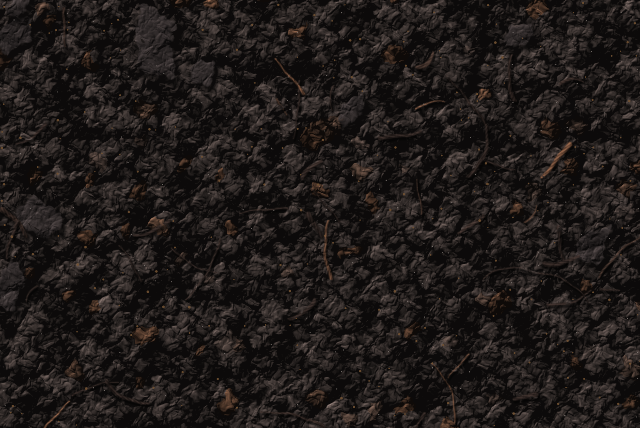
This texture is drawn by a Shadertoy shader. Its source:

```glsl
// Dark, moist garden soil strewn with flat stones, twigs and pale mineral specks.
// Domed cellular crumbs at four sizes give a relief, shaded by depth and by slope
// toward a light at the upper left; stones and twigs are distance functions.

vec2 hash2(vec2 p) {
    vec3 q = fract(p.xyx * vec3(0.1031, 0.1030, 0.0973));
    q += dot(q, q.yzx + 33.33);
    return fract((q.xx + q.yz) * q.zy);
}

mat2 rotation(float a) {
    return mat2(cos(a), -sin(a), sin(a), cos(a));
}

// Tallest dome at p: x is its height from 0 to 1, y a random id.
vec2 crumbs(vec2 p, float scale) {
    p = p * scale + scale;
    vec2 cell = floor(p), top = vec2(0.0);
    for (int j = -1; j <= 1; j++)
    for (int i = -1; i <= 1; i++) {
        vec2 id = cell + vec2(i, j);
        vec2 offset = p - id - hash2(id);
        vec2 kind = hash2(id + 71.3);
        float radius = mix(0.42, 0.85, kind.x);
        float dome = 1.0 - dot(offset, offset) / (radius * radius);
        if (dome > top.x) top = vec2(dome, kind.y);
    }
    return top;
}

// Ragged crumb outlines from layered sines.
vec2 ragged(vec2 p) {
    return p + 0.0045 * sin(p.yx * 83.0 + 2.0 * sin(p * 47.0))
             + 0.0018 * sin(p.yx * 241.0 + 2.0 * sin(p * 173.0));
}

// x: physical height, y: relative depth, z: id of the mid-sized crumb.
vec3 soilRelief(vec2 p) {
    p = ragged(p);
    vec2 mid = crumbs(p + 3.1, 27.0);
    vec4 domes = vec4(crumbs(p, 12.0).x, mid.x,
                      crumbs(p + 5.7, 55.0).x, crumbs(p + 8.3, 112.0).x);
    float height = dot(domes, 0.36 / vec4(12.0, 27.0, 55.0, 112.0));
    return vec3(height, dot(domes, vec4(0.27, 0.3, 0.26, 0.17)), mid.y);
}

float stoneDistance(vec2 q, vec2 halfSize, float seed) {
    q += 0.006 * sin(q.yx * 65.0 + seed * 40.0) + 0.002 * sin(q.yx * 230.0 + seed);
    q.x += q.y * (seed - 0.5);
    vec2 edge = abs(q) - halfSize;
    return length(max(edge, 0.0)) + min(max(edge.x, edge.y), 0.0) - 0.012;
}

float twigDistance(vec2 q, float halfLength, float width, float bend) {
    float along = q.x / halfLength;
    q.y -= bend * along * along + 0.0015 * sin(q.x * 90.0 + bend * 900.0);
    return length(vec2(max(abs(q.x) - halfLength, 0.0), q.y)) - width * (1.0 - 0.3 * along);
}

void mainImage(out vec4 fragColor, in vec2 fragCoord) {
    vec2 p = fragCoord / iResolution.y;
    float aspect = iResolution.x / iResolution.y;
    float pixel = 1.0 / iResolution.y;
    vec2 toLight = normalize(vec2(-0.5, 0.85));

    // Crumbs: dark gaps, lit upper slopes
    vec3 relief = soilRelief(p);
    float slope = (relief.x - soilRelief(p + toLight * 0.003).x) / 0.003;
    float tone = 0.13 + 0.36 * (relief.y - 0.63) + 0.058 * slope;
    tone *= 0.85 + 0.3 * relief.z;
    vec3 tint = mix(vec3(1.12, 0.97, 0.92), vec3(1.35, 0.95, 0.72),
                    smoothstep(0.93, 0.97, relief.z));

    // Flat stones, crowded toward the left
    for (int i = 0; i < 9; i++) {
        vec2 place = hash2(vec2(i, 4.3)), form = hash2(vec2(i, 19.7));
        vec2 center = vec2(pow(place.x, 1.4) * aspect, place.y);
        mat2 turn = rotation(form.x * 3.0);
        vec2 halfSize = mix(vec2(0.012, 0.016), vec2(0.038, 0.062), form.y * form.y);
        float d = stoneDistance(turn * (p - center), halfSize, form.x);
        float shade = stoneDistance(turn * (p - center + toLight * 0.014), halfSize, form.x);
        tone *= 1.0 - 0.65 * smoothstep(0.012, -0.008, shade);
        float facet = 0.03 * smoothstep(-0.012, 0.0, d) * sign(dot(p - center, toLight));
        float face = 0.165 + 0.045 * slope + 0.09 * (relief.y - 0.63) + facet;
        float cover = smoothstep(0.003, -0.003, d) * smoothstep(0.95, 0.86, relief.y);
        tone = mix(tone, face, cover);
        tint = mix(tint, vec3(1.1, 0.97, 0.96), cover);
    }
    vec3 color = max(tone, 0.042) * tint;

    // Twigs and roots, partly buried, with a soft shadow
    for (int i = 0; i < 46; i++) {
        vec2 place = hash2(vec2(i, 33.1)), form = hash2(vec2(i, 52.9));
        vec2 kind = hash2(vec2(i, 87.4));
        mat2 turn = rotation(form.x * 6.283);
        vec2 q = turn * (p - place * vec2(aspect, 1.0));
        float halfLength = mix(0.018, 0.085, form.y * form.y);
        float width = mix(0.0016, 0.0055, kind.x * kind.x);
        float bend = (kind.y - 0.5) * halfLength * 0.6;
        float d = twigDistance(q, halfLength, width, bend);
        float shade = twigDistance(q + turn * toLight * 0.006, halfLength, width, bend);
        color *= 1.0 - 0.5 * smoothstep(0.004, -0.002, shade);
        float lit = clamp(0.75 + 0.4 * (shade - d) / 0.006, 0.35, 1.15);
        float fresh = smoothstep(0.72, 0.98, fract(kind.y * 7.0 + form.x));
        vec3 bark = mix(vec3(0.21, 0.165, 0.15), vec3(0.50, 0.34, 0.25), fresh);
        bark *= lit * (0.85 + 0.15 * sin(q.x * 310.0 + q.y * 900.0)) + 0.12 * slope;
        float cover = smoothstep(pixel, -pixel, d) * smoothstep(0.88, 0.78, relief.y);
        color = mix(color, bark, cover);
    }

    // Sparse grit, grey or ochre
    vec2 grid = p * 48.0, id = floor(grid);
    vec2 kind = hash2(id + 211.0);
    float radius = mix(0.05, 0.15, kind.y * kind.y);
    float d = length(fract(grid) - 0.2 - 0.6 * hash2(id + 119.0)) - radius;
    float speck = smoothstep(0.05, -0.05, d) * step(0.88, kind.x);
    vec3 grit = mix(vec3(0.52, 0.49, 0.47), vec3(0.46, 0.33, 0.20), step(0.4, kind.y));
    color = mix(color, grit, 0.85 * speck);

    fragColor = vec4(clamp(color, 0.0, 1.0), 1.0);
}
```
